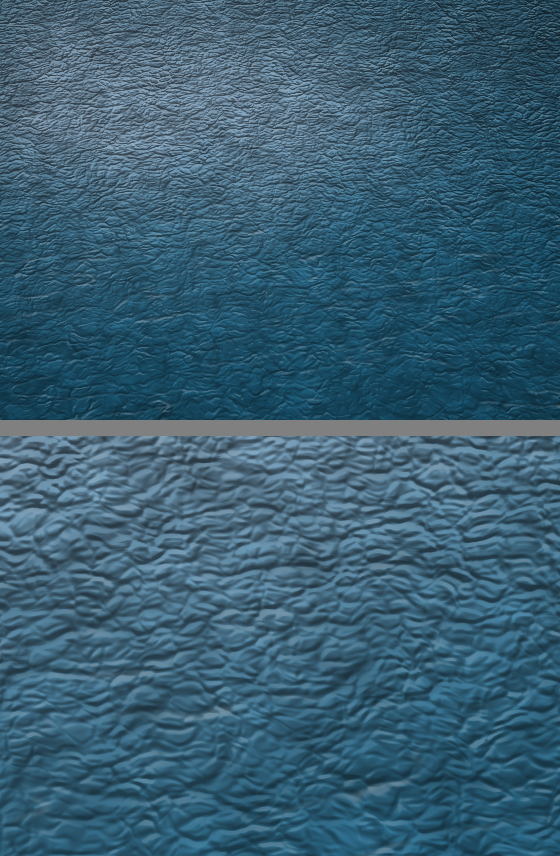
Top, the full canvas; bottom, a detail of the centre.
Write a WebGL 2 fragment shader that draws this texture.

```glsl
#version 300 es
precision highp float;
// Blue grained leather under a soft glow from the upper left.
// Warped Voronoi pebbles, gradient-noise pores and long ridged creases form
// a height field, shaded by its slope toward the light; low creases are pale.

#define GRAIN vec2(32.0, 47.0)
#define GRAIN_WARP 0.017
#define PERSPECTIVE 0.70
#define CREASE_DEPTH 0.50
#define SLOPE_STEP 0.0030
#define RELIEF 0.58
#define GLOSS 0.55
#define PALE_CREASE 0.30
#define DEEP_TEAL vec3(0.055, 0.268, 0.365)
#define SHADOW_BLUE vec3(0.090, 0.250, 0.325)
#define SHEEN vec3(0.380, 0.475, 0.550)
#define GLINT vec3(0.590, 0.660, 0.710)

uniform vec2 u_resolution;
out vec4 fragColor;

vec2 hash2(vec2 p) {
  vec3 q = fract(vec3(p.xyx) * vec3(0.1031, 0.1030, 0.0973));
  q += dot(q, q.yzx + 33.33);
  return fract((q.xx + q.yz) * q.zy);
}

float cornerSlope(vec2 cell, vec2 offset) {
  float angle = 6.28318 * hash2(cell).x;
  return dot(vec2(cos(angle), sin(angle)), offset);
}

// Gradient noise, roughly -0.7 to 0.7
float gradientNoise(vec2 p) {
  p += 57.0;
  vec2 i = floor(p), f = fract(p);
  vec2 u = f * f * f * (f * (f * 6.0 - 15.0) + 10.0), e = vec2(1, 0);
  float low = mix(cornerSlope(i, f), cornerSlope(i + e, f - e), u.x);
  float high = mix(cornerSlope(i + e.yx, f - e.yx), cornerSlope(i + 1.0, f - 1.0), u.x);
  return mix(low, high, u.y);
}

// Gap between the nearest two cell centres: zero along the furrows
float furrowGap(vec2 p) {
  p += 83.0;
  vec2 i = floor(p), f = fract(p);
  float nearest = 8.0, second = 8.0;
  for (int y = -1; y <= 1; y++) {
    for (int x = -1; x <= 1; x++) {
      vec2 cell = vec2(x, y);
      float d = length(cell + hash2(i + cell) - f);
      second = min(second, max(nearest, d));
      nearest = min(nearest, d);
    }
  }
  return second - nearest;
}

// Long wandering creases of even width, tilted a little up to the right
float creases(vec2 p, float width) {
  vec2 q = vec2(p.x, p.y - 0.13 * p.x);
  q.y += 0.012 * gradientNoise(p * 13.0) + 0.006 * gradientNoise(p * 41.0);
  float total = 0.0;
  for (int k = 0; k < 3; k++) {
    float layer = float(k);
    vec2 stretch = vec2(1.8, 8.0 + 3.0 * layer);
    vec2 r = q * stretch + 17.3 * layer;
    float ridge = gradientNoise(r);
    float rise = (gradientNoise(r + vec2(0.0, 0.02)) - ridge) / 0.02 * stretch.y;
    float presence = smoothstep(-0.10, 0.30, gradientNoise(p * vec2(4.5, 7.0) + 9.1 * layer));
    total += presence * (1.0 - smoothstep(0.0, width, abs(ridge) / max(abs(rise), 2.5)));
  }
  return min(total, 1.3);
}

float leatherHeight(vec2 p) {
  // Grain grows finer toward the far, upper edge
  vec2 q = (p - vec2(0.62, 0.0)) * (0.72 + PERSPECTIVE * p.y);
  q += GRAIN_WARP * vec2(gradientNoise(p * 14.0), gradientNoise(p * 14.0 + 31.0));
  q += 0.35 * GRAIN_WARP * vec2(gradientNoise(p * 52.0), gradientNoise(p * 52.0 + 71.0));
  q.y -= 0.08 * q.x;
  float wear = max(0.62 + 1.1 * gradientNoise(p * 9.0 + 5.0), 0.12);
  float height = wear * smoothstep(0.0, 0.45, furrowGap(q * GRAIN));
  height += 0.45 * smoothstep(0.0, 0.50, furrowGap(q * GRAIN * 1.85 + 11.0));
  height += 0.65 * smoothstep(0.0, 0.22, furrowGap(q * GRAIN * vec2(0.36, 0.45) + 37.0));
  height += 0.80 * gradientNoise(q * vec2(30.0, 46.0));
  height += 0.36 * gradientNoise(q * vec2(100.0, 125.0));
  return height - CREASE_DEPTH * creases(p, 0.006);
}

void main() {
  vec2 p = gl_FragCoord.xy / u_resolution.y;
  float lean = -0.25 + 1.6 * gradientNoise(p * 8.0 + 21.0);
  float height = leatherHeight(p);
  float slope = height - leatherHeight(p + SLOPE_STEP * normalize(vec2(lean, 1.0)));
  // Broad sheen falling off to the right, the bottom and the corners
  vec2 fromGlow = (p - vec2(0.36, 0.80)) / vec2(0.68, 0.40);
  float glow = exp(-dot(fromGlow, fromGlow)) * (1.0 + 0.40 * gradientNoise(p * 3.5 + 2.0));
  vec3 color = mix(DEEP_TEAL, SHADOW_BLUE, smoothstep(0.35, 0.95, p.y));
  color = mix(color, SHEEN, clamp(0.92 * glow + 0.08, 0.0, 1.0));
  vec2 fromCenter = (p - vec2(0.667, 0.5)) / vec2(0.667, 0.5);
  color *= 1.07 - 0.12 * dot(fromCenter, fromCenter);
  float swell = gradientNoise(p * vec2(9.0, 19.0)) + gradientNoise(p * vec2(24.0, 38.0) + 63.0);
  color *= 1.0 + 0.17 * swell;
  // Slope shading, dark furrows and patchy glints
  float contrast = RELIEF * mix(0.55, 1.0, smoothstep(0.2, 0.65, p.y));
  color *= exp(contrast * clamp(slope, -0.80, 0.35)) * (0.88 + 0.15 * smoothstep(0.1, 1.6, height));
  float patches = smoothstep(-0.30, 0.40, gradientNoise(p * 22.0 + 40.0));
  float glint = smoothstep(0.16, 0.70, slope) * (0.15 + 0.85 * patches);
  color = mix(color, GLINT, GLOSS * glint * mix(0.55, 1.0, glow));
  // Worn creases catch the light on the near, lower part
  float pale = creases(p + vec2(0.0, 0.003), 0.0045) * (1.0 - smoothstep(0.35, 0.62, p.y));
  color = mix(color, GLINT, PALE_CREASE * pale * (0.2 + 0.8 * patches));
  fragColor = vec4(clamp(color, 0.0, 1.0), 1.0);
}
```
